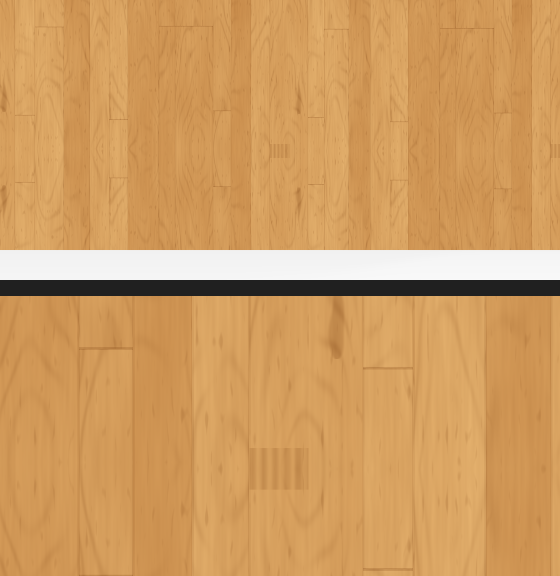
Top, the full canvas; bottom, a detail of the centre.
Write a Shadertoy shader that draws this texture.

```glsl
// Maple plank wall over a pale floor strip. A run of twelve planks repeats
// twice across; each run is mirrored about a horizontal line. The grain comes
// from contours of a warped height field plus stretched gradient noise.

const float CANVAS = 768.0;   // design units across the canvas
const float PERIOD = 385.0;   // width of one run of planks
const float RUN_START = 344.0;
const float FLOOR_TOP = 41.0;
const int PLANKS = 12;

const vec3 DARK_WOOD = vec3(0.795, 0.560, 0.305);
const vec3 LIGHT_WOOD = vec3(0.872, 0.668, 0.408);
const vec3 GRAIN_BROWN = vec3(0.56, 0.33, 0.13);

// Left edges, tones (0 dark, 1 light) and joint distances from the mirror line
const float EDGES[13] = float[13](0.0, 26.0, 78.0, 101.0, 134.0, 164.0, 191.0,
                                  216.0, 259.0, 281.0, 333.0, 358.0, 385.0);
const float TONES[12] = float[12](0.7, 0.55, 0.85, 0.82, 0.28, 0.76, 0.9,
                                  0.22, 0.3, 0.38, 0.5, 0.15);
const float JOINTS[12] = float[12](-9.0, -9.0, 46.0, 167.0, -9.0, -9.0, 40.0,
                                   -9.0, 168.0, 168.0, 52.0, -9.0);

float hash(vec2 p) {
    vec3 q = fract(p.xyx * vec3(0.1031, 0.1030, 0.0973));
    q += dot(q, q.yzx + 33.33);
    return fract((q.x + q.y) * q.z);
}

float cornerSlope(vec2 cell, vec2 offset) {
    float angle = 6.2832 * hash(cell);
    return dot(vec2(cos(angle), sin(angle)), offset);
}

// Gradient noise, roughly -0.7 to 0.7
float noise(vec2 p) {
    vec2 i = floor(p), f = fract(p);
    vec2 w = f * f * f * (f * (f * 6.0 - 15.0) + 10.0);
    vec2 e = vec2(1.0, 0.0);
    return mix(mix(cornerSlope(i, f), cornerSlope(i + e, f - e), w.x),
               mix(cornerSlope(i + e.yx, f - e.yx), cornerSlope(i + 1.0, f - 1.0), w.x), w.y);
}

// Antialiased coverage of the band within halfWidth of zero
float band(float d, float halfWidth, float px) {
    return 1.0 - smoothstep(halfWidth - 0.5 * px, halfWidth + 0.5 * px, abs(d));
}

// Amount of brown grain at q: x from the plank middle, y along the plank
float grain(vec2 q, float seed) {
    vec2 s = q + seed * vec2(37.0, 91.0);
    float x = q.x + 16.0 * (hash(vec2(seed, 4.0)) - 0.5);
    float height = 0.004 * x * x + 0.025 * q.y + 1.5 * noise(s * vec2(0.05, 0.016));
    float rings = pow(0.5 + 0.5 * sin(6.2832 * height), 5.0);
    float fade = smoothstep(-0.35, 0.45, noise(s * vec2(0.06, 0.013) + 7.0));
    float fibres = noise(s * vec2(0.42, 0.02)) + 0.6 * noise(s * vec2(0.8, 0.05));
    float pores = smoothstep(0.3, 0.6, noise(s * vec2(0.45, 0.085) + 19.0));
    return 0.18 * rings * fade + 0.09 * fibres + 0.2 * pores;
}

// Tapered dark streak of length 1 along t
float streak(float x, float t, float px) {
    float k = clamp(t, 0.0, 1.0);
    float halfWidth = 12.0 * sqrt(k) * (1.0 - k) * (1.0 - k);
    return band(x, halfWidth, px + 1.5) * step(0.0, t) * step(t, 1.0);
}

vec3 wood(vec2 p, float px) {
    // The left margin is squeezed a little
    p.x += 0.167 * max(0.0, 122.0 - p.x);
    float run = floor((p.x - RUN_START) / PERIOD);
    float u = p.x - RUN_START - run * PERIOD;
    float v = abs(p.y - (run < 0.0 ? 180.0 : 177.0));

    int plank = 0;
    for (int i = 1; i < PLANKS; i++) if (u >= EDGES[i]) plank = i;
    float left = EDGES[plank], right = EDGES[plank + 1], joint = JOINTS[plank];
    float piece = step(joint, v);
    float seed = float(plank) + 13.0 * piece;
    vec2 q = vec2(u - 0.5 * (left + right), v);

    // Plank tone with soft clouding
    float tone = TONES[plank] + 0.12 * (hash(vec2(seed, 2.0)) - 0.5);
    tone += 0.35 * noise(q * vec2(0.05, 0.012) + seed * 5.3);
    vec3 color = mix(DARK_WOOD, LIGHT_WOOD, tone);

    // Grain, one long streak and a small ribbed patch
    float stain = grain(q, seed);
    float wobble = 2.0 * noise(vec2(v * 0.06, 3.0));
    stain += 0.28 * streak(u - 66.0 + wobble, (v - 50.0) / 58.0, px);
    float ribs = 0.6 + 0.4 * sin(u * 1.2);
    stain += 0.24 * ribs * band(u - 39.5, 13.5, px) * band(v, 9.5, px);

    // Seams between planks and joints across them
    float seamFade = 0.6 + 0.6 * noise(vec2(v * 0.03, seed));
    stain += 0.24 * seamFade * band(min(u - left, right - u), 0.6, px);
    stain += 0.28 * band(v - joint, 0.6, px);
    return mix(color, GRAIN_BROWN, clamp(stain, -0.1, 0.75));
}

// Near-white strip with a faint curved sheen to the right
vec3 pale(vec2 p) {
    float curve = 12.0 + 29.0 * smoothstep(430.0, 680.0, p.x);
    float sheen = smoothstep(-8.0, 8.0, curve - p.y) * smoothstep(300.0, 600.0, p.x);
    return vec3(0.945 + 0.018 * (1.0 - p.y / FLOOR_TOP) + 0.012 * sheen);
}

void mainImage(out vec4 fragColor, in vec2 fragCoord) {
    float px = CANVAS / iResolution.x;
    vec2 p = fragCoord * px;
    float wall = smoothstep(-0.5 * px, 0.5 * px, p.y - FLOOR_TOP);
    fragColor = vec4(mix(pale(p), wood(p, px), wall), 1.0);
}
```
